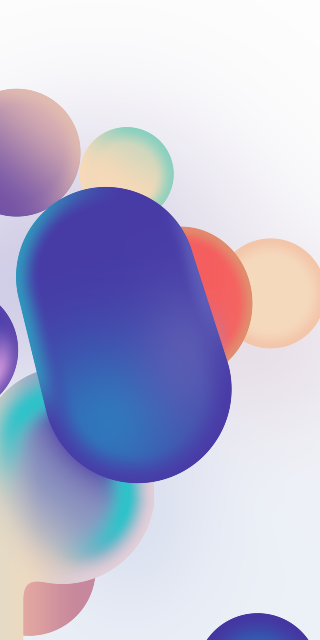
Give the GLSL for this background, as a Shadertoy shader.

```glsl
// Glossy gradient blobs floating over a pale lavender backdrop.
// Canvas units: x runs 0..1 and y runs 0..2 from the lower left.

float circle(vec2 p, vec2 center, float radius) {
    return length(p - center) - radius;
}

float ellipse(vec2 p, vec2 center, vec2 radii) {
    return (length((p - center) / radii) - 1.0) * min(radii.x, radii.y);
}

// Capsule whose radius changes from ra to rb
float taperedCapsule(vec2 p, vec2 a, vec2 b, float ra, float rb) {
    vec2 axis = b - a;
    float t = clamp(dot(p - a, axis) / dot(axis, axis), 0.0, 1.0);
    return length(p - a - t * axis) - mix(ra, rb, t);
}

float smoothUnion(float a, float b, float k) {
    float h = max(k - abs(a - b), 0.0) / k;
    return min(a, b) - 0.25 * h * h * k;
}

// Weight rising from 0 inside to 1 on the outline
float rim(float d, float width) {
    return smoothstep(-width, 0.0, d);
}

float glow(vec2 p, vec2 center, vec2 size) {
    vec2 q = (p - center) / size;
    return exp(-dot(q, q));
}

vec3 paint(vec3 below, vec3 color, float d, float pixel) {
    return mix(below, color, smoothstep(0.5 * pixel, -0.5 * pixel, d));
}

vec3 backdrop(vec2 p) {
    vec3 color = mix(vec3(0.925, 0.945, 0.97), vec3(0.992), smoothstep(0.1, 1.7, p.y));
    color = mix(color, vec3(0.80, 0.77, 0.87), 0.75 * glow(p, vec2(0.30, 1.22), vec2(0.46, 0.42)));
    color = mix(color, vec3(0.90, 0.85, 0.89), 0.7 * glow(p, vec2(0.80, 0.92), vec2(0.40, 0.30)));
    color = mix(color, vec3(0.82, 0.84, 0.92), 0.65 * glow(p, vec2(0.40, 0.42), vec2(0.28, 0.36)));
    return mix(color, vec3(0.77, 0.76, 0.89), 0.6 * glow(p, vec2(0.0, 1.1), vec2(0.25, 0.3)));
}

vec3 mauveShade(vec2 p, float d) {
    float t = smoothstep(-0.18, 0.20, dot(p - vec2(0.052, 1.523), vec2(0.65, 0.76)));
    vec3 color = mix(vec3(0.45, 0.32, 0.65), vec3(0.86, 0.70, 0.70), t);
    return mix(color, vec3(0.90, 0.76, 0.68), 0.55 * rim(d, 0.06) * t);
}

vec3 mintShade(vec2 p, float d) {
    float upper = smoothstep(-0.05, 0.16, dot(p - vec2(0.396, 1.456), vec2(0.5, 0.86)));
    vec3 color = mix(vec3(0.96, 0.85, 0.72), vec3(0.76, 0.84, 0.75), upper);
    float side = smoothstep(0.26, 0.42, p.x);
    return mix(color, vec3(0.48, 0.81, 0.75), 0.8 * rim(d, 0.06) * side);
}

vec3 redShade(vec2 p, float d) {
    vec3 color = mix(vec3(0.82, 0.45, 0.54), vec3(0.96, 0.37, 0.37), smoothstep(0.90, 1.10, p.y));
    color = mix(color, vec3(0.96, 0.39, 0.38), smoothstep(0.66, 0.74, p.x));
    return mix(color, vec3(0.85, 0.62, 0.45), 0.7 * rim(d, 0.05));
}

vec3 violetShade(vec2 p, float d) {
    vec3 color = mix(vec3(0.80, 0.58, 0.85), vec3(0.28, 0.24, 0.67), smoothstep(0.82, 1.02, p.y));
    return mix(color, vec3(0.36, 0.27, 0.67), 0.75 * rim(d, 0.05));
}

// Translucent body: peach foot, grey heart, cyan band, violet contact shade
vec3 cyanShade(vec2 p, float d, float blobDistance) {
    float rise = p.x + p.y;
    vec3 color = mix(vec3(0.94, 0.85, 0.75), vec3(0.60, 0.65, 0.77), smoothstep(0.25, 0.66, rise));
    color = mix(color, vec3(0.88, 0.86, 0.78), 0.7 * smoothstep(0.14, -0.02, p.x));
    float contact = exp(-12.0 * max(blobDistance, 0.0)) * smoothstep(-0.05, -0.16, d);
    color = mix(color, vec3(0.36, 0.32, 0.67), 0.9 * contact);
    float band = (d + 0.085) / 0.052;
    color = mix(color, vec3(0.16, 0.77, 0.79), 0.95 * exp(-band * band) * smoothstep(0.40, 0.80, rise));
    float lower = smoothstep(0.80, 0.60, p.y) * smoothstep(0.08, 0.28, p.x);
    return mix(color, vec3(0.88, 0.81, 0.85), rim(d, 0.085) * lower);
}

vec3 indigoShade(vec2 p, float d) {
    vec3 indigo = vec3(0.28, 0.23, 0.65);
    vec3 color = mix(indigo, vec3(0.18, 0.48, 0.74), 0.95 * glow(p, vec2(0.34, 0.68), vec2(0.27, 0.26)));
    color = mix(color, vec3(0.38, 0.38, 0.71), 0.75 * glow(p, vec2(0.58, 0.89), vec2(0.15, 0.22)));
    float lower = smoothstep(1.0, 0.75, p.y);
    color = mix(color, vec3(0.29, 0.22, 0.65), 0.85 * rim(d, 0.10) * lower);
    float shoulder = smoothstep(0.50, 0.60, p.x) * smoothstep(0.90, 1.08, p.y);
    color = mix(color, vec3(0.40, 0.42, 0.76), 0.6 * rim(d, 0.06) * shoulder);
    float left = smoothstep(0.40, 0.05, p.x) * smoothstep(0.66, 0.84, p.y);
    return mix(color, vec3(0.18, 0.62, 0.75), 0.9 * rim(d, 0.075) * left);
}

void mainImage(out vec4 fragColor, in vec2 fragCoord) {
    float pixel = 2.0 / iResolution.y;
    vec2 p = fragCoord * pixel;

    // Outlines
    float mauve = circle(p, vec2(0.052, 1.523), 0.200);
    float mint = circle(p, vec2(0.396, 1.456), 0.147);
    float peach = circle(p, vec2(0.846, 1.083), 0.172);
    float red = ellipse(p, vec2(0.565, 1.052), vec2(0.224, 0.240));
    float violet = circle(p, vec2(-0.143, 0.906), 0.200);
    float pink = circle(p, vec2(0.091, 0.221), 0.208);
    float indigo = taperedCapsule(p, vec2(0.331, 1.135), vec2(0.430, 0.784), 0.281, 0.294);
    float stem = max(p.x - 0.073, p.y - 0.54);
    float body = taperedCapsule(p, vec2(0.208, 0.581), vec2(0.195, 0.464), 0.273, 0.289);
    float cyan = smoothUnion(body, stem, 0.07);
    float corner = circle(p, vec2(0.805, -0.109), 0.193);

    // Layers from back to front
    vec3 color = backdrop(p);
    color = paint(color, mauveShade(p, mauve), mauve, pixel);
    color = paint(color, mintShade(p, mint), mint, pixel);
    color = paint(color, mix(vec3(0.96, 0.85, 0.74), vec3(0.95, 0.74, 0.63), 0.7 * rim(peach, 0.06)), peach, pixel);
    color = paint(color, redShade(p, red), red, pixel);
    color = paint(color, violetShade(p, violet), violet, pixel);
    color = paint(color, mix(vec3(0.89, 0.66, 0.63), vec3(0.78, 0.53, 0.61), smoothstep(0.05, 0.26, p.x)), pink, pixel);
    color = paint(color, cyanShade(p, cyan, indigo), cyan, pixel);
    color = paint(color, indigoShade(p, indigo), indigo, pixel);
    color = paint(color, mix(vec3(0.18, 0.40, 0.71), vec3(0.27, 0.21, 0.63), rim(corner, 0.12)), corner, pixel);

    fragColor = vec4(color, 1.0);
}
```
